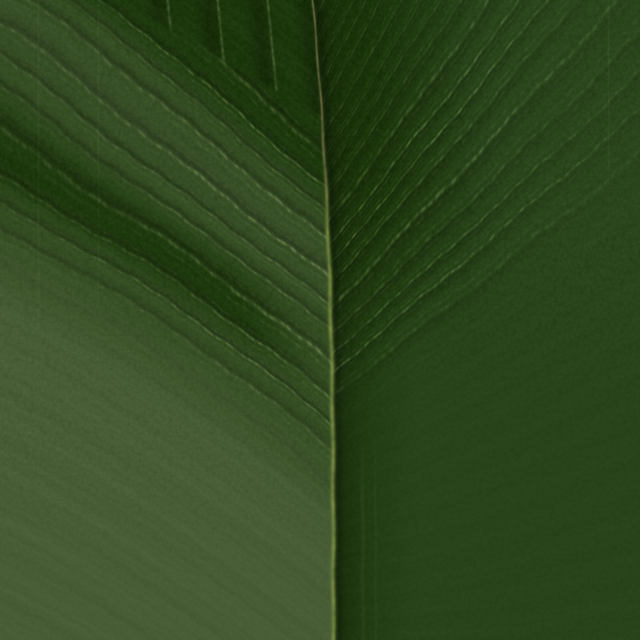
Reproduce this texture procedurally as a Shadertoy shader.

```glsl
vec2 hash2(vec2 p) {
    return fract(sin(vec2(dot(p, vec2(127.1, 311.7)), dot(p, vec2(269.5, 183.3)))) * 43758.5);
}

// Distance to the nearest scattered cell point
float cellular(vec2 p) {
    vec2 cell = floor(p), f = fract(p);
    float nearest = 1.0;
    for (int j = -1; j <= 1; j++)
        for (int i = -1; i <= 1; i++) {
            vec2 o = vec2(i, j);
            nearest = min(nearest, length(o + hash2(cell + o) - f));
        }
    return nearest;
}

float waves(vec2 p) {
    return (sin(p.x + 1.7 * sin(p.y)) + 0.6 * sin(2.3 * p.x + p.y + 1.0)
          + 0.4 * sin(5.1 * p.x - 1.7 * p.y)) * 0.5;
}

float line(float d, float width) {
    float w = max(width, 0.7 / iResolution.y);
    return exp(-d * d / (w * w));
}

float bell(float x, float center, float width) {
    float t = (x - center) / width;
    return exp(-t * t);
}

// Signed offset from the nearest vein, in units of the spacing
float repeatOffset(float t) {
    return fract(t + 0.5) - 0.5;
}

// Broken sparkle along a vein; each vein gets its own strength
float beading(float along, float t) {
    float id = floor(t + 0.5);
    float dots = smoothstep(0.6, 0.1, cellular(vec2(along * 95.0, id * 3.7)));
    return (0.4 + 0.9 * dots) * (0.6 + 0.6 * hash2(vec2(id, 4.0)).x);
}

vec3 leftBlade(vec2 p, float d) {
    // Height at which the curved vein through p meets the midrib
    float root = p.y - (0.85 * d - 0.35 * d * d) * (1.0 + 0.2 * smoothstep(0.65, 1.0, p.y));
    root += 0.0012 * sin(d * 90.0 + p.y * 60.0);

    // Broad bands of light and shade running with the veins
    vec3 col = mix(vec3(0.28, 0.363, 0.21), vec3(0.20, 0.30, 0.13), smoothstep(0.12, 0.36, root));
    col = mix(col, vec3(0.215, 0.308, 0.148), bell(root, 0.58, 0.08));
    col = mix(col, vec3(0.10, 0.205, 0.035), 0.9 * bell(root, 0.41, 0.055) * smoothstep(0.0, 0.16, d));
    col = mix(col, vec3(0.11, 0.215, 0.045), smoothstep(0.63, 0.75, root));
    col += 0.009 * waves(vec2(root * 75.0, d * 5.0));
    col += 0.008 * waves(vec2(root * 230.0 + 2.0, d * 9.0));

    // Diagonal veins, replaced by upright ones above the fold
    float fold = smoothstep(-0.006, 0.006, p.y - 0.954 + 0.58 * (p.x - 0.267));
    float t = root * 21.0 + 0.16 * sin(root * 37.0) + 0.06 * sin(d * 28.0 + root * 9.0);
    float offset = repeatOffset(t);
    float reach = smoothstep(0.2, 0.36, root) * mix(1.0, 0.5, smoothstep(0.1, 0.4, d));
    float vein = line(offset * 0.038, 0.0021) * beading(d, t) * reach;
    float minor = repeatOffset(t * 2.0 + 0.5);
    vein += 0.3 * line(minor * 0.019, 0.0018) * beading(d, t * 2.0 + 0.5) * reach;
    float groove = bell(offset, 0.17, 0.15) * smoothstep(0.18, 0.36, root);
    float upright = repeatOffset((p.x - 0.267 + 0.10 * (p.y - 0.95)) / 0.078);
    vein = mix(vein, line(upright * 0.078, 0.0022) * (0.4 + 0.5 * beading(p.y, 2.0)), fold);
    groove = mix(groove, bell(upright, -0.2, 0.2), fold);
    col *= 1.0 - 0.2 * groove;
    col += vec3(0.14, 0.14, 0.11) * vein;

    // Faint upright seams
    float seam = line(p.x - 0.06, 0.0015) + line(p.x - 0.154, 0.0015);
    return col + 0.022 * seam * smoothstep(0.4, 0.65, p.y);
}

vec3 rightBlade(vec2 p, float d) {
    // Straight veins fan out, steeper toward the top
    float root = (p.y - 0.075 * d) / (1.0 + 1.8 * d);
    root += 0.0008 * sin(d * 110.0 + p.y * 50.0);

    vec3 col = mix(vec3(0.12, 0.22, 0.06), vec3(0.157, 0.26, 0.10), smoothstep(0.0, 0.15, d));
    float upper = smoothstep(0.35, 0.75, p.y);
    col = mix(col, vec3(0.10, 0.20, 0.035), upper * smoothstep(0.3, 0.03, d));
    col = mix(col, vec3(0.172, 0.277, 0.112), 0.6 * upper * smoothstep(0.2, 0.42, d));
    col *= 1.0 - 0.17 * bell(d, 0.0, 0.03);
    col += 0.005 * waves(vec2(root * 190.0, d * 8.0));

    float t = root * 29.0 + 0.15 * sin(root * 43.0) + 0.05 * sin(d * 35.0);
    float offset = repeatOffset(t);
    float spread = 1.0 + 1.8 * d;
    float reach = smoothstep(0.31, 0.43, root) * mix(1.0, 0.5, smoothstep(0.15, 0.45, d));
    reach *= mix(1.0, 0.5, smoothstep(0.6, 0.8, root));
    float vein = line(offset * 0.025 * spread, 0.0021) * beading(d, t);
    float minor = repeatOffset(t * 2.0 + 0.5);
    vein += 0.35 * line(minor * 0.0125 * spread, 0.0018) * beading(d, t * 2.0 + 0.5);
    col *= 1.0 - 0.17 * reach * bell(offset, -0.22, 0.18);
    col += vec3(0.12, 0.13, 0.095) * vein * reach;

    // Fine upright creases beside the lower midrib and at the far edge
    float crease = line(d - 0.046, 0.003) + 0.7 * line(d - 0.066, 0.002);
    col += 0.028 * crease * smoothstep(0.34, 0.22, p.y);
    return col + 0.025 * line(p.x - 0.951, 0.0015) * smoothstep(0.6, 0.8, p.y);
}

void mainImage(out vec4 fragColor, in vec2 fragCoord) {
    vec2 p = fragCoord / iResolution.xy;
    float ribX = 0.521 - 0.033 * p.y * p.y * p.y + 0.0007 * sin(p.y * 47.0);
    float d = p.x - ribX, edge = 1.0 / iResolution.x;
    vec3 col = mix(leftBlade(p, max(-d, 0.0)), rightBlade(p, max(d, 0.0)), smoothstep(-edge, edge, d));

    // Leaf grain, coarser and stronger where veins are raised
    float raised = smoothstep(0.3, 0.6, p.y + 0.25 * step(d, 0.0));
    float grain = 0.9 - cellular(p * 120.0) - cellular(p.yx * 210.0 + 5.0);
    col += mix(0.013, 0.026, raised) * grain;

    // Midrib with a shadow on its right flank
    col *= 1.0 - 0.18 * bell(d, 0.008, 0.006);
    vec3 ribColor = mix(vec3(0.47, 0.54, 0.26), vec3(0.40, 0.40, 0.24), smoothstep(0.58, 0.8, p.y));
    float glint = 0.82 + 0.18 * waves(vec2(p.y * 90.0, 1.0));
    float ribWidth = mix(0.0037, 0.0019, smoothstep(0.5, 0.95, p.y));
    col = mix(col, ribColor, line(d, ribWidth) * glint);

    fragColor = vec4(clamp(col, 0.0, 1.0), 1.0);
}
```
